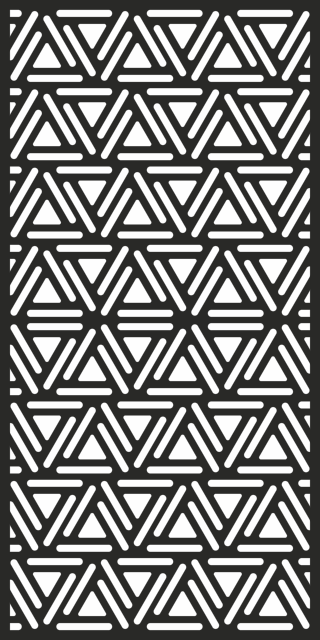
Write a WebGL 1 fragment shader that draws this pattern.

```glsl
precision highp float;
// Mirrored rows of alternating triangles, each ringed by a pinwheel of rounded bars, in a dark frame.

uniform vec2 u_resolution;

const vec3 DARK = vec3(0.16, 0.16, 0.153);
const vec3 LIGHT = vec3(0.995);
const float SQRT3 = 1.7320508;
const float ROW_HEIGHT = 0.5 * SQRT3;      // in triangle sides
const float SIDE = 0.2826;                 // triangle side over canvas width
const vec2 MARGIN = vec2(0.0312, 0.026);   // frame over canvas width

// Distance to an upright equilateral triangle with rounded corners
float roundedTriangle(vec2 p, float inradius, float corner) {
  float halfSide = (inradius - corner) * SQRT3;
  p.x = abs(p.x) - halfSide;
  p.y += halfSide / SQRT3;
  if (p.x + SQRT3 * p.y > 0.0) {
    p = 0.5 * vec2(p.x - SQRT3 * p.y, -SQRT3 * p.x - p.y);
  }
  p.x -= clamp(p.x, -2.0 * halfSide, 0.0);
  return -length(p) * sign(p.y) - corner;
}

// Distance to a horizontal round-ended bar from x = start to x = end
float bar(vec2 p, float start, float end, float radius) {
  return length(vec2(p.x - clamp(p.x, start, end), p.y)) - radius;
}

// Distance to a solid triangle with three bars turning around it
float pinwheel(vec2 p) {
  float d = roundedTriangle(p, 0.0986, 0.022);
  for (int i = 0; i < 3; i++) {
    float stretch = i == 1 ? 1.0 : 0.0;    // the second bar reaches further
    vec2 offset = vec2(0.0, 0.215 + 0.005 * stretch);
    d = min(d, bar(p + offset, -0.182, 0.357 + 0.026 * stretch, 0.039));
    p = 0.5 * vec2(-p.x + SQRT3 * p.y, -SQRT3 * p.x - p.y);
  }
  return d;
}

// Maps the plane to one upright triangle centred on its centroid
vec2 foldToTriangle(vec2 p) {
  vec2 cell = vec2(fract(p.x + 0.5) - 0.5, mod(p.y, ROW_HEIGHT));
  if (abs(cell.x) > 0.5 * (1.0 - cell.y / ROW_HEIGHT)) {
    cell = vec2(fract(1.0 - cell.x) - 0.5, ROW_HEIGHT - cell.y);
  }
  return cell - vec2(0.0, ROW_HEIGHT / 3.0);
}

// Antialiased coverage from a distance
float coverage(float d, float pixel) {
  return 1.0 - smoothstep(-0.75 * pixel, 0.75 * pixel, d);
}

void main() {
  float pixel = 1.0 / u_resolution.x;
  vec2 p = (gl_FragCoord.xy - 0.5 * u_resolution) * pixel;

  // The lower half mirrors the upper half
  vec2 q = vec2(p.x, abs(p.y)) / SIDE + vec2(0.25, 0.0);
  float shape = coverage(pinwheel(foldToTriangle(q)), pixel / SIDE);

  // Plain frame around the pattern
  vec2 border = abs(p) - (0.5 * u_resolution * pixel - MARGIN);
  float inside = coverage(max(border.x, border.y), pixel);

  gl_FragColor = vec4(mix(DARK, LIGHT, shape * inside), 1.0);
}
```
